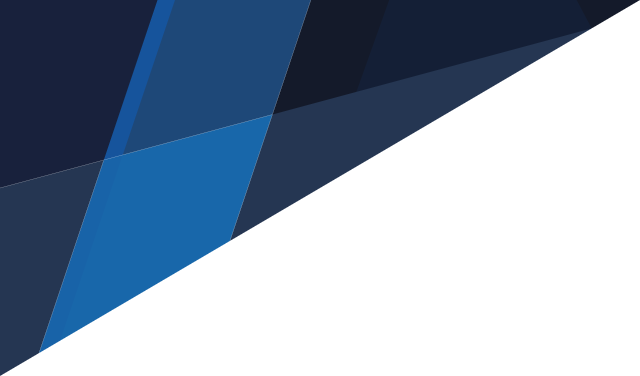
Reproduce this background procedurally as a Shadertoy shader.

```glsl
// Draws a white page with a folded corner of crossing navy and blue panels.

const vec3 WHITE      = vec3(1.0);
const vec3 NAVY       = vec3(0.094, 0.129, 0.235);
const vec3 MIDNIGHT   = vec3(0.078, 0.102, 0.165);
const vec3 DEEP_PANEL = vec3(0.078, 0.122, 0.212);
const vec3 SLATE      = vec3(0.145, 0.212, 0.322);
const vec3 BAND_TOP   = vec3(0.118, 0.282, 0.471);
const vec3 STRIP_TOP  = vec3(0.086, 0.329, 0.612);
const vec3 BAND_LOW   = vec3(0.094, 0.404, 0.667);
const vec3 STRIP_LOW  = vec3(0.094, 0.388, 0.659);

// Signed distance in canvas heights; positive on the right of a to b.
float lineDistance(vec2 uv, vec2 a, vec2 b) {
    vec2 normal = vec2(b.y - a.y, a.x - b.x);
    vec2 heightScale = iResolution.y / iResolution.xy;
    return dot(uv - a, normal) / length(normal * heightScale);
}

// Smooth coverage of the positive side of an edge.
float coverage(float dist) {
    return clamp(dist * iResolution.y + 0.5, 0.0, 1.0);
}

// Thin highlight centred on an edge.
float seam(float dist, float halfWidth) {
    return coverage(dist + halfWidth) - coverage(dist - halfWidth);
}

void mainImage(out vec4 fragColor, in vec2 fragCoord) {
    vec2 uv = fragCoord / iResolution.xy;

    // Edges of the panels
    float pageEdge   = lineDistance(uv, vec2(0.0), vec2(1.0));
    float foldEdge   = lineDistance(uv, vec2(0.0, 0.5), vec2(0.9245, 0.9244));
    float bandLeft   = lineDistance(uv, vec2(0.0612, 0.0622), vec2(0.2461, 1.0));
    float stripRight = lineDistance(uv, vec2(0.0938, 0.0933), vec2(0.2734, 1.0));
    float bandRight  = lineDistance(uv, vec2(0.3594, 0.3600), vec2(0.4857, 1.0));
    float panelLeft  = lineDistance(uv, vec2(0.5573, 0.7578), vec2(0.6081, 1.0));
    float panelRight = lineDistance(uv, vec2(0.9245, 0.9244), vec2(0.9010, 1.0));

    float inBand   = coverage(bandLeft);
    float inStrip  = coverage(stripRight);
    float pastBand = coverage(bandRight);
    float belowFold = coverage(foldEdge);

    // Panels above the fold, from left to right
    vec3 upper = mix(NAVY, STRIP_TOP, inBand);
    upper = mix(upper, BAND_TOP, inStrip);
    upper = mix(upper, MIDNIGHT, pastBand);
    upper = mix(upper, DEEP_PANEL, coverage(panelLeft));
    upper = mix(upper, MIDNIGHT, coverage(panelRight));

    // Panels below the fold
    vec3 lower = mix(SLATE, STRIP_LOW, inBand);
    lower = mix(lower, BAND_LOW, inStrip);
    lower = mix(lower, SLATE, pastBand);

    vec3 color = mix(upper, lower, belowFold);

    // Pale hairlines where panels meet
    float hairline = seam(bandRight, 0.0005);
    hairline = max(hairline, seam(bandLeft, 0.0005) * belowFold);
    hairline = max(hairline, seam(foldEdge, 0.0005) * (1.0 - pastBand));
    color = mix(color, WHITE, 0.5 * hairline);

    // White page below the diagonal
    color = mix(color, WHITE, coverage(pageEdge));
    fragColor = vec4(color, 1.0);
}
```
